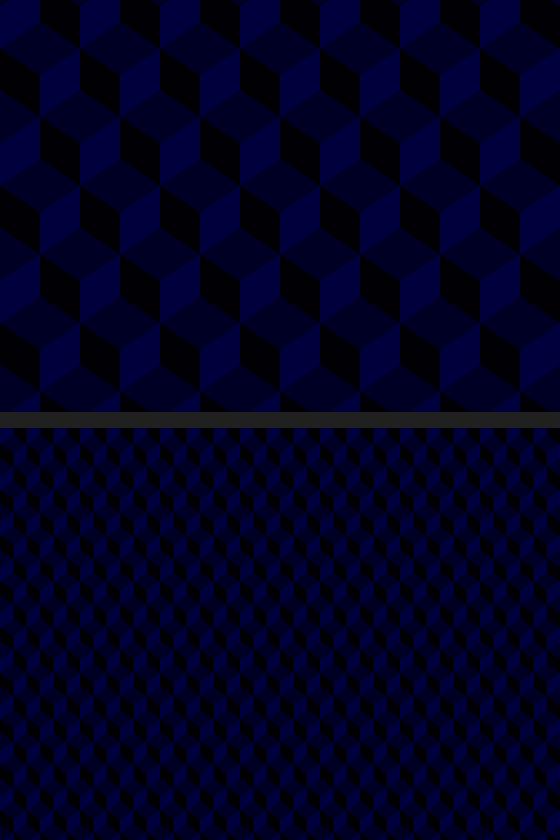
Top: one tile. Bottom: repeated 3 by 3.
This pattern is drawn by a Shadertoy shader. Its source:

```glsl
// Tumbling blocks: staggered rows of cubes, each with a mid-blue top rhombus,
// a near-black left face and a brighter right face. Every row is a zigzag band
// of side faces, measured by distance to its edges; the tops fill the rest.

const vec2  REPEATS     = vec2(7.0, 6.0);  // cubes across, rows up (even, to tile)
const float ROW_SHIFT   = 0.298;           // height of the first row of tops, in rows
const float TOP_HALF    = 0.392;           // half height of a top rhombus, in rows
const float EDGE_PIXELS = 1.0;             // width of the smoothed edges
const vec3  TOP_COLOR   = vec3(0.0, 0.0, 0.14);
const vec3  LEFT_COLOR  = vec3(0.0, 0.0, 0.02);
const vec3  RIGHT_COLOR = vec3(0.0, 0.0, 0.24);

// Coverage from a signed distance, positive inside
float coverage(float dist, float softness) {
    return clamp(dist / softness + 0.5, 0.0, 1.0);
}

void mainImage(out vec4 fragColor, in vec2 fragCoord) {
    vec2 uv = fragCoord / iResolution.xy;
    vec2 cell = vec2(iResolution.x / iResolution.y, 1.0) / REPEATS;
    float softness = EDGE_PIXELS / iResolution.y;

    // Row between two lines of tops, and offset from the cube's middle edge
    vec2 p = uv * REPEATS - vec2(0.0, ROW_SHIFT);
    float row = floor(p.y);
    float stagger = 0.5 * mod(row + 1.0, 2.0);
    float offset = fract(p.x - stagger + 0.5) - 0.5;
    float away = abs(offset);

    // Zigzag band of side faces, its distance corrected for the slope
    float slope = 2.0 * TOP_HALF;
    float halfBand = 0.5 * (1.0 - TOP_HALF);
    float height = p.y - row - slope * away;
    float steepness = slope * cell.y / cell.x;
    float bandDist = (halfBand - abs(height - halfBand)) * cell.y
                   / sqrt(1.0 + steepness * steepness);

    // Vertical edges split the band into left and right faces
    float sideDist = sign(offset) * min(away, 0.5 - away) * cell.x;

    vec3 sides = mix(LEFT_COLOR, RIGHT_COLOR, coverage(sideDist, softness));
    vec3 color = mix(TOP_COLOR, sides, coverage(bandDist, softness));
    fragColor = vec4(color, 1.0);
}
```
